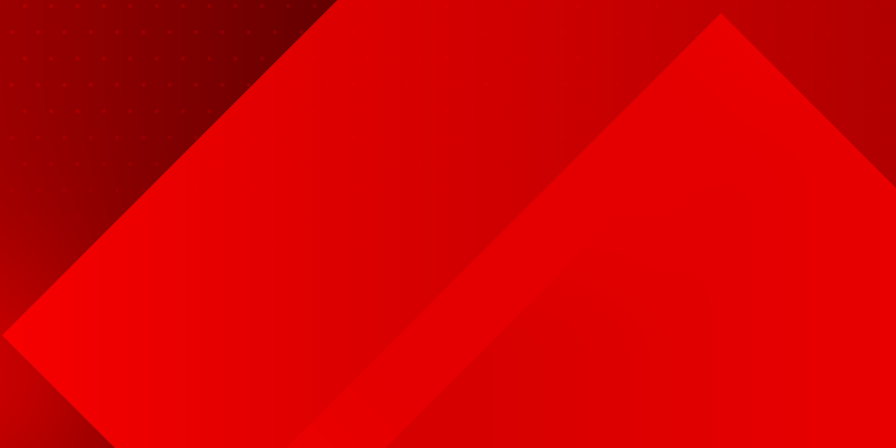
Write a WebGL 2 fragment shader that draws this background.

```glsl
#version 300 es
precision highp float;
// Layered red diamonds over a dark corner with a fading halftone grid.
// Each sheet is a 45 degree half-plane pair, shaded by smooth gradients;
// coordinates are in canvas heights, with the origin at the lower left.

uniform vec2 u_resolution;
out vec4 fragColor;

// Smooth coverage of the side where the signed value d is positive.
float cover(float d) {
    float soft = 1.0 / u_resolution.y;
    return smoothstep(-soft, soft, d);
}

// Staggered grid of small round dots.
float dotGrid(vec2 p) {
    float pitch = 0.0588;
    vec2 q = vec2(p.x - 0.026, 0.987 - p.y) / pitch;
    float row = floor(q.y + 0.5);
    q.x -= 0.5 * mod(row + 1.0, 2.0);
    vec2 cell = fract(q + 0.5) - 0.5;
    float soft = 0.7 / u_resolution.y;
    return 1.0 - smoothstep(0.0045 - soft, 0.0045 + soft, length(cell) * pitch);
}

void main() {
    vec2 p = gl_FragCoord.xy / u_resolution.y;
    float rise = p.y - p.x;
    float sum = p.x + p.y;
    float dots = dotGrid(p) * smoothstep(0.35, 0.85, p.y);

    // Dark backdrop with a warm glow near the lower left
    vec2 fromGlow = p - vec2(0.0, 0.16);
    float red = 0.61 - 0.29 * p.x + 0.17 * exp(-12.0 * dot(fromGlow, fromGlow));
    red += 0.10 * dots;

    // Large diamond, bright at its left corner
    float largeSheet = cover(0.247 - rise) * cover(sum - 0.256);
    float largeRed = 0.97 - 0.14 * p.x + 0.018 * dots;
    red = mix(red, largeRed, largeSheet);

    // Front diamond, with a bright band along its left side
    float frontSheet = cover(-0.638 - rise) * cover(2.58 - sum);
    float bandRed = 0.895 + 0.02 * smoothstep(0.6, 1.0, abs(sum - 1.65));
    float innerRed = mix(0.835, 0.91, smoothstep(0.8, 2.1, p.x));
    float bandFade = 1.0 - smoothstep(0.2, 0.6, p.y);
    float inner = cover(-0.860 - rise) * max(bandFade, smoothstep(0.86, 1.3, -rise));
    red = mix(red, mix(bandRed, innerRed, inner), frontSheet);

    fragColor = vec4(red, 0.0, 0.0, 1.0);
}
```
